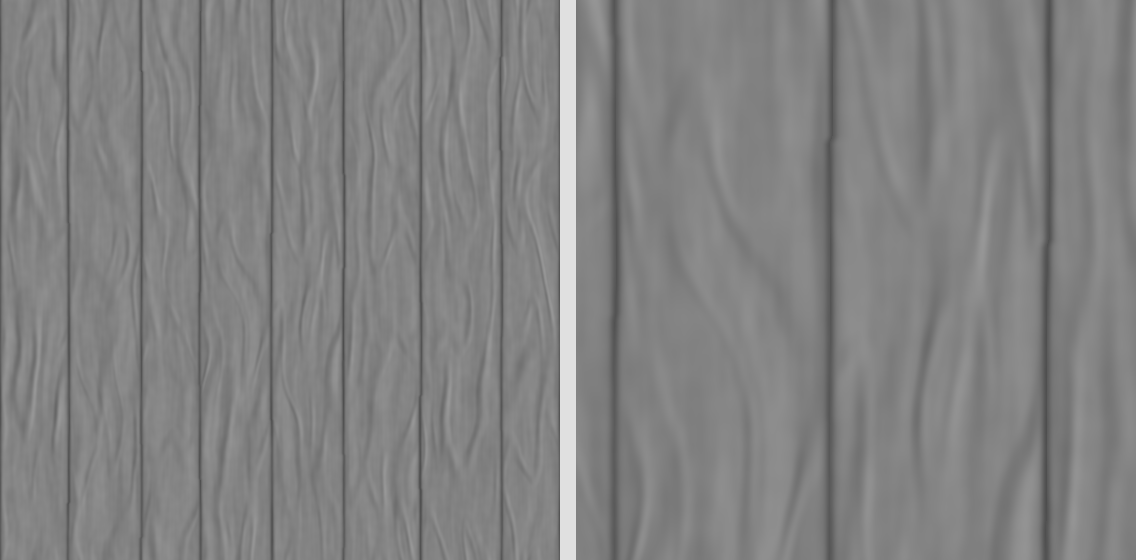
Left: the whole. Right: its middle third, enlarged.
This texture map is drawn by a Shadertoy shader. Its source:

```glsl
// Eight grey upright wooden planks with dark seams, winding grain and shallow creases.

const int PLANKS = 8;
const float SEAMS[9] = float[9](0.0, 0.122, 0.252, 0.357, 0.485, 0.614, 0.751, 0.895, 1.0);
const float BASE_GREY = 0.518;
const float HEIGHT_TONE = 0.04;     // hollows are darker
const float SLOPE_TONE = 0.21;      // light from one side
const float SLOPE_STEP = 0.0025;
const float SEAM_WIDTH = 0.0030;
const float SEAM_DEPTH = 0.12;
const float SHADE_WIDTH = 0.0055;
const float SHADE_DEPTH = 0.07;
const float JOG_COUNT = 6.0;        // seam steps per height
const float JOG_SIZE = 0.0024;
const float EDGE_LIGHT = 0.025;

float hash(vec2 p) {
    vec3 q = fract(p.xyx * vec3(0.1031, 0.1030, 0.0973));
    q += dot(q, q.yzx + 33.33);
    return fract((q.x + q.y) * q.z);
}

// Gradient noise that repeats vertically every periodY cells
float cornerNoise(vec2 cell, vec2 offset, float periodY, float seed) {
    cell.y = mod(cell.y, periodY);
    float angle = 6.2832 * hash(cell + seed * vec2(17.13, 9.71));
    return dot(vec2(cos(angle), sin(angle)), offset);
}

float gradientNoise(vec2 p, float periodY, float seed) {
    vec2 cell = floor(p);
    vec2 f = p - cell;
    vec2 u = f * f * f * (f * (f * 6.0 - 15.0) + 10.0);
    vec2 e = vec2(1.0, 0.0);
    float low = mix(cornerNoise(cell, f, periodY, seed),
                    cornerNoise(cell + e.xy, f - e.xy, periodY, seed), u.x);
    float high = mix(cornerNoise(cell + e.yx, f - e.yx, periodY, seed),
                     cornerNoise(cell + e.xx, f - e.xx, periodY, seed), u.x);
    return mix(low, high, u.y);
}

float scaledNoise(vec2 p, vec2 cells, float seed) {
    return gradientNoise(p * cells, cells.y, seed);
}

// Narrow groove along the zero line of a noise field
float crease(vec2 p, vec2 cells, float width, float seed) {
    return 1.0 - smoothstep(0.0, width, abs(scaledNoise(p, cells, seed)));
}

// Carved surface of one plank
float woodHeight(vec2 p, float seed) {
    vec2 q = p;
    q.x += 0.034 * scaledNoise(p, vec2(5.0, 4.0), seed)
         + 0.014 * scaledNoise(p, vec2(13.0, 9.0), seed + 1.0);
    float broad = scaledNoise(q, vec2(26.0, 3.0), seed + 2.0);
    float fibre = scaledNoise(q, vec2(62.0, 8.0), seed + 3.0);
    float dents = scaledNoise(p, vec2(32.0, 22.0), seed + 4.0);
    float patches = smoothstep(-0.25, 0.3, scaledNoise(p, vec2(9.0, 5.0), seed + 5.0));
    float wide = crease(q, vec2(15.0, 3.0), 0.16, seed + 6.0);
    float thin = crease(q, vec2(24.0, 5.0), 0.15, seed + 10.0);
    return 0.5 * broad + 0.2 * fibre + 0.24 * dents * (0.4 + patches)
         - 0.42 * wide * patches - 0.22 * thin * (1.1 - patches);
}

// Small sideways steps along each seam
float seamPosition(int i, float y) {
    float t = y * JOG_COUNT + 0.37 * float(i);
    float cell = floor(t);
    float seed = mod(float(i), float(PLANKS)) * 7.3 + 2.0;
    float here = hash(vec2(mod(cell, JOG_COUNT), seed));
    float next = hash(vec2(mod(cell + 1.0, JOG_COUNT), seed));
    float jog = mix(here, next, smoothstep(0.96, 1.0, fract(t))) - 0.5;
    bool border = i == 0 || i == PLANKS;
    return SEAMS[i] + (border ? 0.0 : JOG_SIZE * jog);
}

void mainImage(out vec4 fragColor, in vec2 fragCoord) {
    vec2 p = fragCoord / iResolution.xy;

    // Plank index and distance to the nearest seam
    float plank = 0.0;
    float seamDistance = 1.0;
    for (int i = 0; i <= PLANKS; i++) {
        float offset = p.x - seamPosition(i, p.y);
        if (i > 0 && i < PLANKS) plank += step(0.0, offset);
        seamDistance = min(seamDistance, abs(offset));
    }
    float seed = 11.0 * plank + 3.0;

    // Grain lit from the side, fading into the seams
    vec2 e = vec2(SLOPE_STEP, 0.0);
    float right = woodHeight(p + e, seed);
    float left = woodHeight(p - e, seed);
    float relief = HEIGHT_TONE * 0.5 * (right + left) + SLOPE_TONE * (right - left);
    float grey = BASE_GREY + relief * smoothstep(0.0, 0.01, seamDistance);

    // Fine fibres and mottling
    grey += 0.014 * scaledNoise(p, vec2(170.0, 18.0), seed + 7.0);
    grey += 0.014 * scaledNoise(p, vec2(85.0, 64.0), seed + 8.0);

    // Worn pale edges beside the dark seams
    float wear = smoothstep(-0.3, 0.4, scaledNoise(p, vec2(6.0, 9.0), seed + 9.0));
    float edge = (seamDistance - 0.012) / 0.006;
    grey += EDGE_LIGHT * wear * exp(-edge * edge);
    float core = seamDistance / SEAM_WIDTH;
    grey -= SEAM_DEPTH * (0.75 + 0.4 * wear) * exp(-core * core);
    grey -= SHADE_DEPTH * exp(-seamDistance / SHADE_WIDTH);

    fragColor = vec4(vec3(clamp(grey, 0.0, 1.0)), 1.0);
}
```
